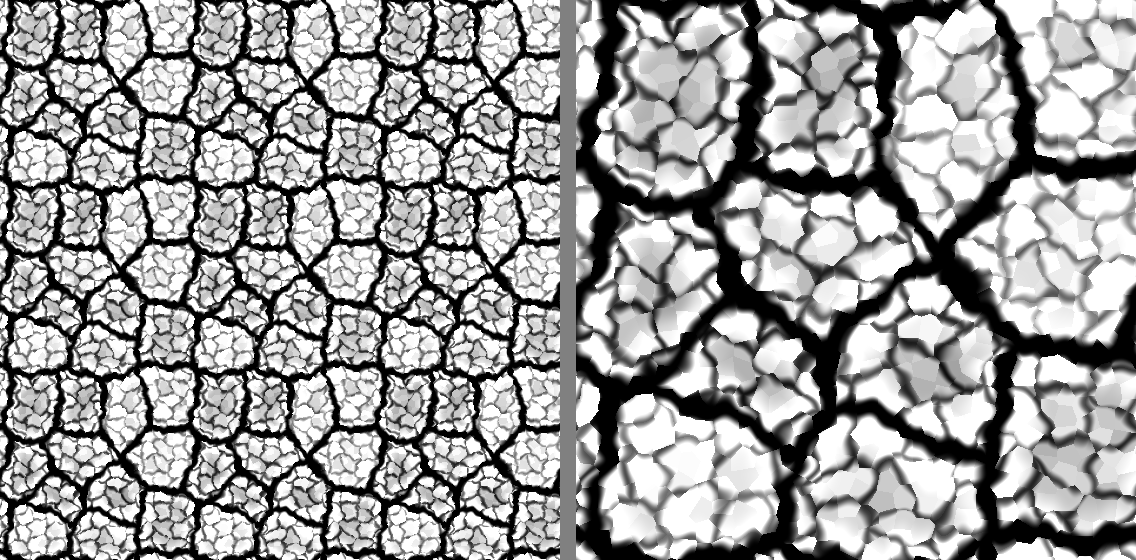
Left: the whole. Right: its middle third, enlarged.
Give the GLSL for this texture, as a WebGL 2 fragment shader.

```glsl
#version 300 es
precision highp float;

uniform vec2 u_resolution;
out vec4 fragColor;

const float TAU = 6.2831853;

// Integer hash: three values in 0..1 per cell and seed
vec3 hash3(vec2 cell, float seed) {
    uvec3 v = uvec3(cell, seed) * 1664525u + 1013904223u;
    v.x += v.y * v.z;
    v.y += v.z * v.x;
    v.z += v.x * v.y;
    v ^= v >> 16u;
    v.x += v.y * v.z;
    v.y += v.z * v.x;
    v.z += v.x * v.y;
    return vec3(v >> 8u) / 16777216.0;
}

// Offset from p to the site of a cell (xy) and the cell's tone (z);
// odd columns are shifted, so grid.x must be even to wrap
vec3 site(vec2 p, vec2 cell, vec2 grid, float seed) {
    vec3 h = hash3(mod(cell, grid), seed);
    vec2 center = cell + 0.14 + 0.72 * h.xy;
    center.y += 0.5 * mod(cell.x, 2.0) - 0.25;
    return vec3(center / grid - p, h.z);
}

// Wrapping cellular noise: nearest offset (xy), border distance (z), tone (w)
vec4 cellular(vec2 p, vec2 grid, float seed) {
    vec2 base = floor(p * grid);
    vec3 nearest = vec3(9.0);
    for (int j = -2; j <= 2; j++) {
        for (int i = -2; i <= 2; i++) {
            vec3 s = site(p, base + vec2(i, j), grid, seed);
            if (dot(s.xy, s.xy) < dot(nearest.xy, nearest.xy)) nearest = s;
        }
    }
    float border = 9.0;
    for (int j = -2; j <= 2; j++) {
        for (int i = -2; i <= 2; i++) {
            vec2 s = site(p, base + vec2(i, j), grid, seed).xy;
            vec2 across = s - nearest.xy;
            if (dot(across, across) > 1e-7) {
                border = min(border, dot(0.5 * (s + nearest.xy), normalize(across)));
            }
        }
    }
    return vec4(nearest.xy, border, nearest.z);
}

// Layered sines with whole frequencies, so the bending wraps
vec2 bend(vec2 p) {
    return 0.010 * sin(TAU * (p.yx * vec2(3.0, 4.0) + vec2(0.1, 0.6)))
         + 0.006 * sin(TAU * (p.yx * vec2(9.0, 8.0) + p * vec2(3.0, 2.0)))
         + 0.003 * sin(TAU * (p.yx * vec2(17.0, 19.0) - p * 5.0));
}

void main() {
    // Three repeats each way
    vec2 p = fract(gl_FragCoord.xy / u_resolution * 3.0);

    // Small facets roughen the outlines of the larger layers
    vec4 facet = cellular(p, vec2(28.0), 5.0);
    vec2 rough = p + bend(p) + 0.3 * facet.xy;
    vec4 pebble = cellular(rough, vec2(12.0), 11.0);
    vec4 stone = cellular(rough, vec2(4.0, 3.0), 23.0);

    // Stones have bright rims and, by tone, grayer middles
    float inside = smoothstep(0.025, 0.085, stone.z);
    float shade = 1.16 - 0.42 * inside * (1.0 - stone.w);
    shade *= 0.78 + 0.26 * pebble.w + 0.22 * facet.w;

    // Thin veins, darker in the grayer stones
    float patchy = 0.5 + 0.5 * sin(TAU * (4.0 * p.x + 3.0 * p.y) + 3.0 * sin(TAU * 5.0 * p.y));
    float vein = smoothstep(0.0, 0.010 + 0.005 * patchy, pebble.z);
    float veinShade = mix(0.12, 0.55, stone.w) + 0.18 * (facet.w - patchy * 0.6);
    shade *= mix(max(veinShade, 0.0), 1.0, vein);

    // Wide black cracks of uneven width with soft edges
    float crackWidth = 0.010 + 0.004 * sin(TAU * (2.0 * p.x - 3.0 * p.y)) * sin(TAU * 4.0 * p.x);
    shade *= smoothstep(crackWidth, crackWidth + 0.016, stone.z);

    fragColor = vec4(vec3(clamp(shade, 0.0, 1.0)), 1.0);
}
```
